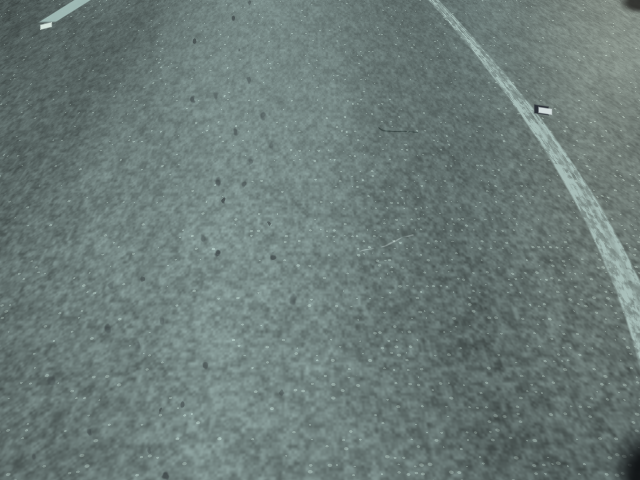
Write a Shadertoy shader that draws this texture.

```glsl
float hash(vec2 p) {
    return fract(sin(dot(p, vec2(127.1, 311.7))) * 43758.545);
}

float noise(vec2 p) {
    vec2 cell = floor(p), f = fract(p);
    f = f * f * (3.0 - 2.0 * f);
    return mix(mix(hash(cell), hash(cell + vec2(1, 0)), f.x),
               mix(hash(cell + vec2(0, 1)), hash(cell + vec2(1, 1)), f.x), f.y);
}

float fbm(vec2 p) {
    float sum = 0.0, amp = 0.5;
    for (int i = 0; i < 4; i++) {
        sum += amp * noise(p);
        p = p * 2.03 + 17.3;
        amp *= 0.5;
    }
    return sum;
}

float band(float x, float center, float width) {
    float t = (x - center) / width;
    return exp(-t * t);
}

float stripe(float x, float center, float halfWidth, float soft) {
    return 1.0 - smoothstep(halfWidth - soft, halfWidth + soft, abs(x - center));
}

float segment(vec2 p, vec2 a, vec2 b) {
    vec2 ab = b - a;
    return length(p - a - ab * clamp(dot(p - a, ab) / dot(ab, ab), 0.0, 1.0));
}

float box(vec2 p, vec2 center, vec2 halfSize, float slant, float soft) {
    vec2 q = p - center;
    q.y += q.x * slant;
    vec2 d = abs(q) - halfSize;
    return 1.0 - smoothstep(-soft, soft, max(d.x, d.y));
}

// Pale stones scattered one per cell
float stones(vec2 p, float density) {
    vec2 cell = floor(p);
    vec2 center = 0.3 + 0.4 * vec2(hash(cell + 3.1), hash(cell + 8.7));
    vec2 q = fract(p) - center;
    float radius = mix(0.12, 0.3, hash(cell + 5.9));
    float shape = 1.0 - smoothstep(radius * 0.5, radius, length(q * vec2(0.8, 1.1)));
    return shape * step(1.0 - density, hash(cell));
}

// Oil drips gathered along the middle of the lane
float drips(vec2 p) {
    float sum = 0.0;
    for (int i = 0; i < 34; i++) {
        float id = float(i);
        float depth = (id + hash(vec2(id, 2.0))) / 34.0;
        float spread = hash(vec2(id, 5.0)) + hash(vec2(id, 9.0)) - 1.0;
        vec2 center = vec2(0.53 - 0.2 * depth + spread * (0.1 + 0.3 * depth), 1.0 - depth);
        float radius = (0.004 + 0.006 * hash(vec2(id, 7.0))) * (0.8 + 0.4 * depth);
        vec2 q = (p - center) * vec2(1.1, 0.8);
        float d = length(q) + 0.005 * (noise(p * 160.0) - 0.5);
        sum = max(sum, (1.0 - smoothstep(radius * 0.4, radius, d)) * mix(0.4, 1.0, hash(vec2(id, 4.0))));
    }
    return sum;
}

// Broad wear and light across the lane
float roadShade(vec2 p, float depth) {
    float shade = 0.92 + 0.12 * band(p.x, 0.54 - 0.1 * depth, 0.22);
    shade -= 0.1 * band(p.x, 0.83 + 0.21 * depth, 0.13);
    shade -= 0.12 * band(p.x, 0.31 - 0.72 * depth, 0.07 + 0.1 * depth);
    shade -= 0.28 * band(length(p - vec2(0.0, 1.03)), 0.0, 0.26);
    shade -= 0.13 * band(length(p - vec2(1.36, 0.08)), 0.0, 0.4);
    shade -= 0.1 * band(length(p), 0.0, 0.3);
    shade += 0.18 * band(length((p - vec2(1.33, 0.92)) * vec2(1.0, 1.3)), 0.0, 0.19);
    return shade + 0.14 * (fbm(p * vec2(9.0, 4.0)) - 0.47);
}

void mainImage(out vec4 fragColor, in vec2 fragCoord) {
    vec2 p = fragCoord / iResolution.y;
    float depth = 1.0 - p.y;
    float soft = 0.002;
    float scale = 0.55 + depth;
    vec2 ground = vec2((p.x - 0.64) / scale, -log(scale));

    // Asphalt
    float shade = roadShade(p, depth);
    float grain = noise(ground * 130.0) - 0.5 + 0.6 * (noise(ground * 250.0 + 31.0) - 0.5);
    shade += grain * mix(0.14, 0.26, smoothstep(0.0, 0.7, depth));
    shade += 0.1 * (noise(ground * 55.0) - 0.5);
    vec3 tint = mix(vec3(0.46, 0.53, 0.52), vec3(0.49, 0.53, 0.50), smoothstep(0.95, 1.3, p.x) * p.y);
    vec3 color = tint * shade;
    float stoneArea = smoothstep(0.5, 0.95, p.x) * smoothstep(0.1, 0.55, depth);
    color += vec3(0.14, 0.15, 0.14) * stones(ground * 85.0, 0.08 + 0.2 * stoneArea);

    // Stains and cracks
    color = mix(color, vec3(0.22, 0.25, 0.26), 0.75 * drips(p));
    vec2 wobble = p + vec2(0.0, 0.012 * (noise(p * 45.0) - 0.5));
    float paleCrack = 1.0 - smoothstep(0.0, 0.003, segment(wobble, vec2(0.75, 0.477), vec2(0.86, 0.511)));
    float darkCrack = 1.0 - smoothstep(0.0, 0.003, segment(wobble, vec2(0.79, 0.733), vec2(0.87, 0.722)));
    color += 0.16 * paleCrack * smoothstep(0.3, 0.6, noise(p * 70.0));
    color -= 0.12 * darkCrack;

    // Worn edge line
    float lineX = 0.903 + 0.94 * depth - 0.436 * depth * depth;
    float lineHalf = 0.01 + 0.032 * depth;
    float across = (p.x - lineX) / lineHalf;
    float wear = fbm(vec2(across * 4.0, depth * 45.0)) + 0.3 * grain;
    float paint = stripe(p.x, lineX, lineHalf, soft * 1.5) * mix(0.4, 0.95, smoothstep(0.25, 0.65, wear));
    paint *= 1.0 - 0.35 * band(across, 0.3, 0.2);
    color = mix(color, vec3(0.67, 0.76, 0.74), paint);

    // Lane dash and reflectors
    float dash = stripe(p.x, 0.172 - 1.6 * depth, 0.017, 0.003) * smoothstep(0.951, 0.957, p.y);
    color = mix(color, vec3(0.65, 0.76, 0.74), dash * 0.9);
    color = mix(color, vec3(0.84, 0.9, 0.87), box(p, vec2(0.096, 0.946), vec2(0.012, 0.005), -0.25, soft));
    color = mix(color, vec3(0.17, 0.19, 0.22), box(p, vec2(1.128, 0.771), vec2(0.015, 0.009), 0.15, soft));
    color = mix(color, vec3(0.83, 0.87, 0.87), box(p, vec2(1.136, 0.769), vec2(0.014, 0.006), 0.15, soft));

    // Dark corners
    float verge = 1.0 - smoothstep(0.015, 0.04, length((p - vec2(1.333, 0.995)) * vec2(0.8, 1.5)));
    float shadow = 1.0 - smoothstep(0.02, 0.1, length((p - vec2(1.345, 0.01)) * vec2(1.2, 0.8)));
    color = mix(color, vec3(0.15, 0.15, 0.14), verge * 0.85);
    color = mix(color, vec3(0.04, 0.05, 0.06), shadow * 0.9);
    fragColor = vec4(clamp(color, 0.0, 1.0), 1.0);
}
```
